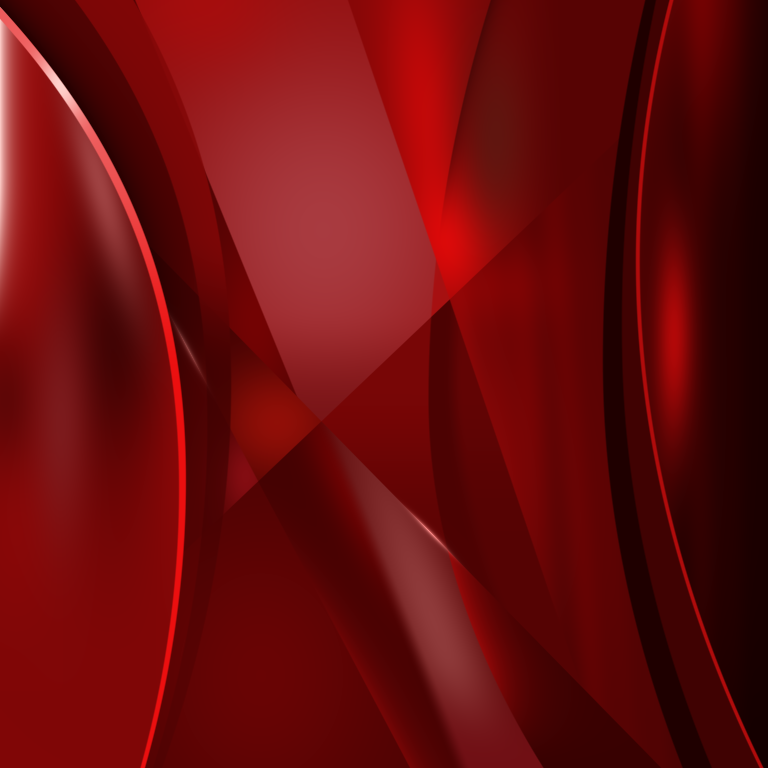
Reproduce this background procedurally as a three.js fragment shader.

```glsl
// Abstract glossy red backdrop: crossing translucent wedges framed by two
// bowed panels with lit rims. Straight edges are signed line offsets, curves
// are parabolic bows, and soft lights are Gaussian glows.
#define EDGE 0.0014
#define RIM_WIDTH 0.0095
#define SHEEN vec3(0.66, 0.23, 0.25)
#define PEARL vec3(1.0, 0.82, 0.8)
#define RIM_RED vec3(0.92, 0.06, 0.06)
#define FOLD_GAIN 0.025

varying vec2 vUv;
vec2 p;
// Signed dividers, positive to the right or above
float fall, rise, pane, cut, crease, spine, arc;

vec3 red(float v) { return vec3(v, 0.1 * v * v, 0.1 * v * v); }

float side(float d) { return smoothstep(-EDGE, EDGE, d); }

float fade(float d, float k) { return exp(-max(d, 0.0) * k); }

// Offset from a straight line through (x, y), leaning right going down
float slant(float x, float y, float lean) { return p.x - x - lean * (y - p.y); }

// Offset from a curve turning at (x, y)
float bow(float x, float y, float up, float down, float cubic) {
  float d = p.y - y;
  float c = max(d, 0.0);
  return p.x - x - (d > 0.0 ? up : down) * d * d - cubic * c * c * c;
}

// Soft ellipse whose axis leans right going down
float streak(float x, float y, float rx, float ry, float lean) {
  vec2 q = vec2(slant(x, y, lean) / rx, (p.y - y) / ry);
  return exp(-dot(q, q));
}

float glow(float x, float y, float rx, float ry) { return streak(x, y, rx, ry, 0.0); }

// Fine vertical folds
vec3 folds(float x) {
  float s = 0.0;
  for (int i = 1; i <= 3; i++) {
    float k = float(i);
    s += sin(x * 47.0 * k + 1.7 * k) / k;
  }
  return vec3(FOLD_GAIN * s, 0.0, 0.0);
}

vec3 upperWedge() {
  vec3 beam = red(mix(0.52, 0.34, smoothstep(0.58, 0.74, p.x)));
  beam += red(0.24) * streak(0.555, 0.85, 0.05, 0.2, 0.1);
  beam += red(0.26) * glow(0.6, 0.68, 0.07, 0.08);
  beam = mix(beam, vec3(0.36, 0.1, 0.07), 0.8 * glow(0.645, 0.82, 0.045, 0.13));
  beam *= 1.0 - 0.4 * side(arc) * fade(arc, 60.0) * smoothstep(0.68, 0.82, p.y);
  vec3 glass = mix(red(0.56), SHEEN, glow(0.42, 0.7, 0.22, 0.25));
  glass = mix(glass, red(0.68), 0.7 * glow(0.27, 1.0, 0.1, 0.09));
  glass = mix(glass, vec3(0.43, 0.07, 0.08), 0.75 * smoothstep(0.6, 0.44, p.y));
  glass = mix(glass, red(0.66), 0.8 * side(arc));
  vec3 shade = red(0.33) + red(0.13) * glow(0.33, 0.58, 0.06, 0.12);
  return mix(shade, mix(glass, beam, side(cut)), side(pane));
}

vec3 rightWedge() {
  vec3 inner = red(0.47 - 0.1 * smoothstep(0.5, 0.3, p.y));
  float band = 0.03 + 0.05 * max(0.5 - p.y, 0.0);
  inner = mix(inner, red(0.3), side(arc) * (1.0 - 0.5 * smoothstep(-0.01, 0.015, arc - band)));
  vec3 outer = red(0.33 + 0.17 * fade(cut, 14.0) * smoothstep(0.05, 0.5, p.y));
  outer += red(0.07) * glow(0.69, 0.53, 0.035, 0.25);
  outer += red(0.1) * glow(0.64, 0.63, 0.08, 0.05);
  return mix(inner, outer + folds(p.x + 0.08 * p.y), side(cut));
}

vec3 lowerWedge() {
  vec3 base = red(0.3 + 0.11 * glow(0.34, 0.12, 0.16, 0.2));
  vec3 strip = red(0.27 + 0.2 * fade(crease, 35.0) * smoothstep(0.4, 0.08, p.y));
  strip += red(0.16) * streak(0.46, 0.36, 0.035, 0.14, 0.45);
  vec3 ray = mix(red(0.34), vec3(0.56, 0.23, 0.23), streak(0.565, 0.19, 0.055, 0.27, 0.38));
  ray = mix(ray, vec3(0.44, 0.06, 0.08), smoothstep(0.15, 0.0, p.y));
  vec3 tail = red(0.22 + 0.36 * fade(arc, 26.0) * smoothstep(0.0, 0.16, p.y));
  vec3 col = mix(base, strip, side(crease));
  col = mix(col, ray, smoothstep(-0.006, 0.018, spine));
  return mix(col, tail, side(arc));
}

vec3 leftWedge() {
  vec3 inner = red(0.27) + vec3(0.3, 0.05, 0.02) * glow(0.36, 0.45, 0.09, 0.08);
  vec3 outer = red(0.32) + vec3(0.2, 0.04, 0.06) * glow(0.32, 0.38, 0.035, 0.06);
  return mix(outer, inner, side(crease));
}

vec3 leftPanel() {
  vec3 col = red(0.5 + 0.08 * sin(p.x * 26.0 + 1.0) * smoothstep(0.1, 0.5, p.y));
  col *= 1.0 - 0.4 * glow(0.15, 0.56, 0.07, 0.14) - 0.35 * glow(0.01, 0.48, 0.05, 0.1);
  col = mix(col, vec3(0.5, 0.13, 0.14), 0.75 * glow(0.08, 0.45, 0.035, 0.15));
  col = mix(col, vec3(0.66, 0.3, 0.3), 0.85 * streak(0.13, 0.76, 0.026, 0.14, 0.28));
  return mix(col, PEARL, fade(p.x, 75.0) * smoothstep(0.54, 0.78, p.y));
}

vec3 rightPanel(float d) {
  vec3 col = red(0.09 + 0.22 * fade(d, 13.0) * smoothstep(0.0, 0.6, p.y));
  col += red(0.2) * glow(0.92, 1.0, 0.05, 0.18) + red(0.52) * glow(0.879, 0.56, 0.024, 0.14);
  return col + folds(p.x);
}

void main() {
  p = vUv;
  fall = p.y - 0.453 + 1.02 * (p.x - 0.417);
  rise = p.y - 0.45 - 0.95 * (p.x - 0.417);
  pane = slant(0.176, 1.0, 0.408);
  cut = slant(0.453, 1.0, 0.34);
  crease = slant(0.339, 0.368, 0.53);
  spine = slant(0.42, 0.44, 0.4);
  arc = bow(0.558, 0.48, 0.3, 0.65, 0.0);
  // Four wedges meeting at the crossing
  vec3 col = mix(mix(lowerWedge(), leftWedge(), side(rise)),
    mix(rightWedge(), upperWedge(), side(rise)), side(fall));
  // Ribbon beside the left panel
  float ribbon = side(bow(0.27, 0.45, -0.35, -0.35, -0.4)) * side(-bow(0.301, 0.5, -0.36, -0.36, -0.3));
  col = mix(col, red(mix(0.27, 0.52, smoothstep(0.5, 0.7, p.y))), ribbon * mix(0.35, 0.9, smoothstep(0.1, 0.6, p.y)));
  // Glints on the creases
  col += PEARL * 0.6 * exp(-abs(fall) * 350.0) * glow(0.565, 0.31, 0.035, 0.035);
  col += PEARL * 0.4 * exp(-abs(crease) * 350.0) * glow(0.243, 0.545, 0.03, 0.04);
  // Dark band, right panel and its rim
  float band = bow(0.785, 0.53, 0.25, 0.37, 0.0);
  col = mix(col, red(mix(0.12, 0.25, side(band - 0.038 + 0.024 * p.y))), side(band));
  float right = bow(0.828, 0.66, 0.38, 0.37, 0.0);
  col = mix(col, rightPanel(right), side(right));
  col = mix(col, RIM_RED * 0.75, side(right) * side(0.005 - right));
  // Left panel with its shadow and lit rim
  float left = bow(0.242, 0.375, -0.41, -0.38, -0.37);
  col *= 1.0 - 0.6 * fade(left, 26.0) * smoothstep(0.25, 0.9, p.y);
  col = mix(col, leftPanel(), side(-left));
  vec3 rim = mix(RIM_RED, vec3(0.93, 0.36, 0.36), smoothstep(0.5, 0.85, p.y));
  rim = mix(rim, PEARL, glow(0.08, 0.89, 0.035, 0.05));
  col = mix(col, rim, side(-left) * side(left + RIM_WIDTH * (0.6 + 0.9 * p.y)));
  gl_FragColor = vec4(clamp(col, 0.0, 1.0), 1.0);
}
```
